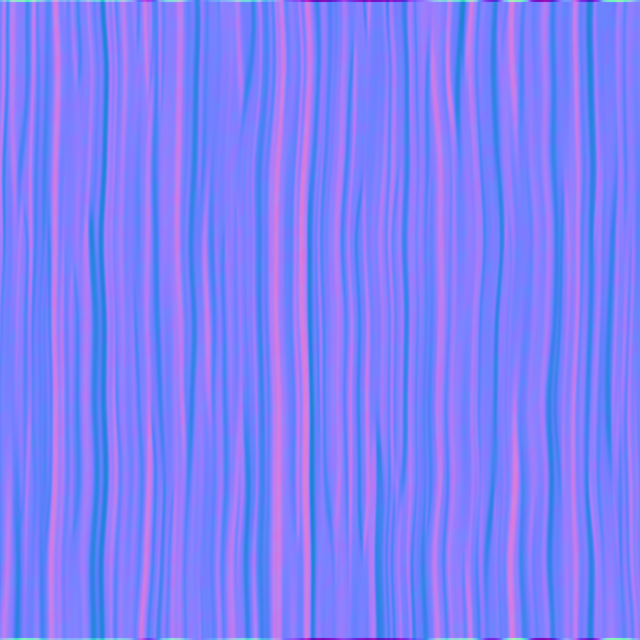
Reproduce this texture map procedurally as a WebGL 1 fragment shader.

```glsl
precision highp float;
uniform vec2 u_resolution;

const float BROAD_COUNT = 20.0;     // groove columns across the canvas
const float BROAD_SOFTNESS = 0.0046;
const float BROAD_SLOPE = 0.92;
const float FINE_COUNT = 47.0;
const float FINE_SOFTNESS = 0.0030;
const float FINE_SLOPE = 0.56;
const float STREAK_SLOPE = 0.20;
const float GRAIN_SLOPE = 0.07;
const float SWAY = 0.026;           // slow sideways wander of the grooves
const float WIGGLE = 0.007;
const float RIM_WIDTH = 0.0042;     // seam at the top and bottom
const float RIM_SLOPE = 2.6;
const float SHEAR = -0.035;

float hash(vec2 p) {
  vec3 q = fract(p.xyx * 0.1031);
  q += dot(q, q.yzx + 33.33);
  return fract((q.x + q.y) * q.z);
}

float noise(vec2 p) {
  vec2 cell = floor(p);
  vec2 f = fract(p);
  f = f * f * (3.0 - 2.0 * f);
  float low = mix(hash(cell), hash(cell + vec2(1.0, 0.0)), f.x);
  float high = mix(hash(cell + vec2(0.0, 1.0)), hash(cell + 1.0), f.x);
  return mix(low, high, f.y);
}

float signedNoise(vec2 p) {
  return 2.0 * noise(p) - 1.0;
}

float flank(float offset, float softness) {
  float d = offset / softness;
  return exp(-d * d);
}

// Sideways slope of one layer of grooves and ridges that taper to points.
float grooves(vec2 p, float count, float softness, float seed) {
  float column = floor(p.x * count);
  float slope = 0.0;
  for (int i = -1; i <= 1; i++) {
    float id = column + float(i) + seed;
    float jitter = 0.6 * (hash(vec2(id, 11.0)) - 0.5);
    float center = (id - seed + 0.5 + jitter) / count;
    float stretch = mix(1.5, 2.8, hash(vec2(id, 23.0)));
    float taper = smoothstep(0.25, 0.62, noise(vec2(id, p.y * stretch + 40.0)));
    float halfWidth = taper * mix(0.13, 0.32, hash(vec2(id, 31.0))) / count;
    float leftSlope = mix(0.3, 1.0, hash(vec2(id, 47.0)));
    float rightSlope = mix(0.3, 1.0, hash(vec2(id, 59.0)));
    float direction = hash(vec2(id, 67.0)) < 0.6 ? 1.0 : -1.0;
    float x = p.x - center;
    float pair = leftSlope * flank(x + halfWidth, softness)
               - rightSlope * flank(x - halfWidth, softness);
    slope += direction * min(1.0, 2.0 * taper) * pair;
  }
  return slope;
}

void main() {
  vec2 uv = gl_FragCoord.xy / u_resolution;

  // Shared wander keeps neighbouring grooves nearly parallel.
  vec2 p = uv;
  p.x += SWAY * (noise(uv * vec2(4.0, 3.2) + 5.0) - 0.5);
  p.x += WIGGLE * (noise(uv * vec2(13.0, 8.0) + 71.0) - 0.5);

  // Broad grooves, with clusters of finer ones between them.
  float cluster = mix(0.4, 1.3, noise(uv * vec2(6.0, 1.8) + 17.0));
  float across = BROAD_SLOPE * grooves(p, BROAD_COUNT, BROAD_SOFTNESS, 100.0);
  across += FINE_SLOPE * cluster * grooves(p, FINE_COUNT, FINE_SOFTNESS, 300.0);

  // Thin fibres running along the grooves.
  across += STREAK_SLOPE * signedNoise(p * vec2(75.0, 3.0) + 9.0);
  across += 0.6 * STREAK_SLOPE * signedNoise(p * vec2(165.0, 4.5) + 33.0);

  // Faint slanted grain.
  vec2 slanted = vec2(p.x * 120.0 - p.y * 32.0, p.y * 55.0);
  float grain = GRAIN_SLOPE * signedNoise(slanted + 80.0);
  vec2 slope = vec2(across + grain, SHEAR * across - 0.6 * grain);

  // Broken seam along the two horizontal borders.
  float border = min(uv.y, 1.0 - uv.y);
  float rim = 1.0 - smoothstep(0.4 * RIM_WIDTH, RIM_WIDTH, border);
  slope.y += rim * RIM_SLOPE * signedNoise(vec2(uv.x * 26.0, 7.0));

  vec3 normal = normalize(vec3(slope, 1.0));
  gl_FragColor = vec4(0.5 + 0.5 * normal, 1.0);
}
```
